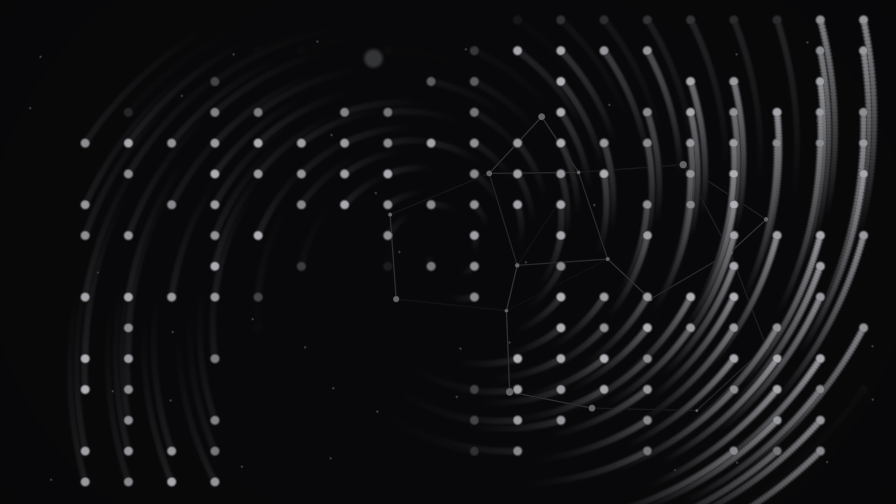
A Shadertoy shader for this background:

```glsl
// A dark field of soft grey dots on a grid, each dragged into a spiral trail,
// crossed by a faint web of linked nodes. Trails are found by walking back
// along a log spiral from each pixel; the web is a jittered golden-angle disc.

#define CENTRE vec2(0.889, 0.5)
#define GRID_ORIGIN vec2(0.169, 0.044)
#define GRID_STEP vec2(0.0858, 0.0611)
#define DOT_RADIUS 0.0088
#define SPIRAL_PITCH 0.31
#define TRAIL_ANGLE 0.46
#define TRAIL_STEPS 60
#define WEB_HUB vec2(1.16, 0.48)
#define WEB_NODES 16
#define LINK_REACH 0.25

float hash(vec2 p) {
    return fract(sin(dot(p, vec2(127.1, 311.7))) * 43758.5453);
}

// Brightness envelope: stepped top edge, hollow middle, ragged lower right.
float envelope(vec2 c) {
    float top = 0.72 + 0.10 * smoothstep(0.30, 0.45, c.x)
              + 0.08 * smoothstep(0.80, 1.10, c.x)
              + 0.09 * smoothstep(1.54, 1.61, c.x);
    float upper = 1.0 - smoothstep(top, top + 0.09, c.y);
    vec2 h = vec2((c.x - 0.70) / 0.27, max(c.y - 0.25, 0.0) / 0.28);
    float hollow = smoothstep(0.75, 1.1, length(h));
    float floorY = 0.12 * step(0.5, c.x) + 0.16 * step(1.65, c.x);
    float lower = smoothstep(floorY - 0.06, floorY, c.y);
    float dimLeft = mix(0.55, 1.0, smoothstep(0.85, 0.70, c.y + 0.1 * step(1.0, c.x)));
    return upper * hollow * lower * mix(dimLeft, 1.0, step(1.0, c.x));
}

// Nearest grid dot; odd columns are denser and two rows are complete.
float gridDot(vec2 p, float radius, float blur) {
    vec2 cell = floor((p - GRID_ORIGIN) / GRID_STEP + 0.5);
    if (cell.x < 0.0 || cell.x > 18.0 || cell.y < 0.0 || cell.y > 15.0) return 0.0;
    vec2 c = GRID_ORIGIN + cell * GRID_STEP;
    float d = length(p - c);
    if (d > radius + blur) return 0.0;
    float density = mix(0.56, 0.84, mod(cell.x, 2.0));
    if (cell.y == 11.0 || cell.y == 15.0) density = 1.0;
    float present = step(hash(cell + 3.0), density);
    float level = 0.75 + 0.25 * hash(cell + 41.0);
    return present * level * envelope(c) * (1.0 - smoothstep(radius - blur, radius + blur, d));
}

// Walk counter-clockwise and outward, keeping the strongest faded dot.
float trails(vec2 p) {
    float turn = TRAIL_ANGLE / float(TRAIL_STEPS);
    float c = cos(turn), s = sin(turn);
    mat2 advance = exp(SPIRAL_PITCH * turn) * mat2(c, s, -s, c);
    vec2 arm = p - CENTRE;
    float glow = 0.0;
    for (int i = 0; i < TRAIL_STEPS; i++) {
        float fade = 1.0 - float(i) / float(TRAIL_STEPS);
        glow = max(glow, fade * gridDot(CENTRE + arm, 0.0065, 0.004));
        arm = advance * arm;
    }
    return glow * mix(0.09, 0.62, smoothstep(0.95, 1.65, p.x));
}

vec2 webNode(int i) {
    float k = float(i);
    float a = 2.39996 * k + 0.6;
    vec2 jitter = vec2(hash(vec2(k, 1.0)), hash(vec2(k, 2.0))) - 0.5;
    return WEB_HUB + sqrt((k + 0.5) / float(WEB_NODES)) * vec2(0.47, 0.37) * vec2(cos(a), sin(a))
         + 0.09 * jitter;
}

float segmentDistance(vec2 p, vec2 a, vec2 b) {
    vec2 ab = b - a;
    return length(p - a - ab * clamp(dot(p - a, ab) / dot(ab, ab), 0.0, 1.0));
}

float web(vec2 p, float px) {
    float light = 0.0;
    for (int i = 0; i < WEB_NODES; i++) {
        vec2 a = webNode(i);
        float r = 0.002 + 0.005 * hash(vec2(float(i), 7.0));
        light = max(light, 0.38 * (1.0 - smoothstep(r - px * 0.5, r + px, length(p - a))));
        for (int j = i + 1; j < WEB_NODES; j++) {
            vec2 b = webNode(j);
            float strength = 0.17 * (1.0 - smoothstep(0.6, 1.0, length(b - a) / LINK_REACH));
            if (strength > 0.0)
                light = max(light, strength * (1.0 - smoothstep(0.0, 0.001 + px * 0.8, segmentDistance(p, a, b))));
        }
    }
    return light;
}

// Sparse tiny points scattered over the field.
float specks(vec2 p, float px) {
    vec2 cell = floor(p / 0.14);
    vec2 c = (cell + 0.2 + 0.6 * vec2(hash(cell + 11.0), hash(cell + 23.0))) * 0.14;
    return 0.25 * step(0.7, hash(cell + 5.0)) * (1.0 - smoothstep(0.0, 0.002 + px, length(p - c)));
}

void mainImage(out vec4 fragColor, in vec2 fragCoord) {
    float px = 1.0 / iResolution.y;
    vec2 p = fragCoord * px;
    float vignette = smoothstep(1.3, 0.3, length((p - CENTRE) * vec2(0.8, 1.0)));
    vec3 color = mix(vec3(0.024, 0.024, 0.029), vec3(0.033, 0.033, 0.039), vignette);

    float light = trails(p);
    light = max(light, 0.70 * gridDot(p, DOT_RADIUS, 0.0025 + 0.4 * px));
    light = max(light, web(p, px));
    light = max(light, specks(p, px));

    // One large out-of-focus disc near the top.
    float bokeh = 0.18 * (1.0 - smoothstep(0.012, 0.024, length(p - vec2(0.741, 0.884))));
    light = max(light, bokeh);

    color = mix(color, vec3(0.97, 0.975, 1.0), light);
    fragColor = vec4(color, 1.0);
}
```
